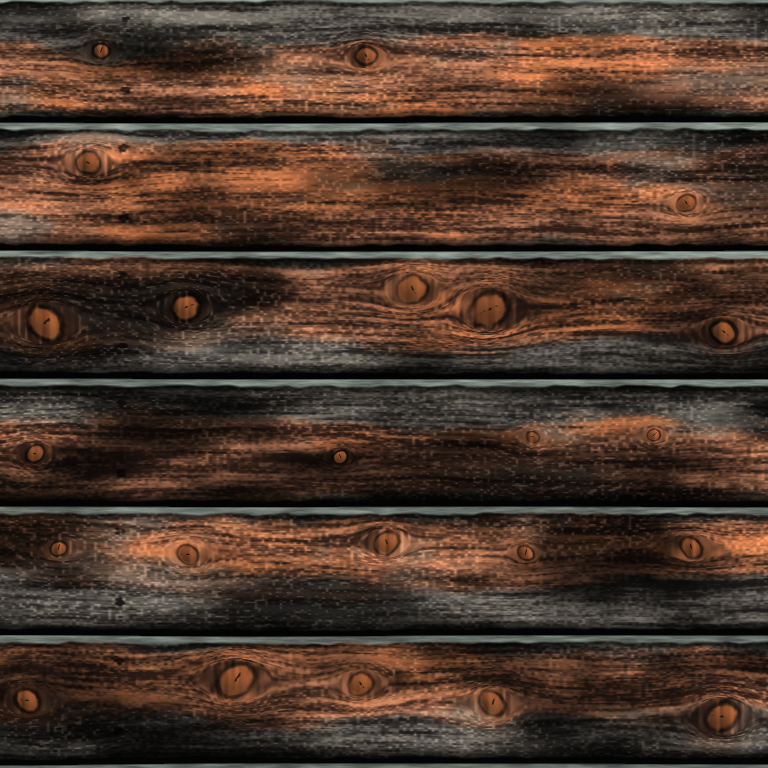
A three.js fragment shader for this texture:

```glsl
// Six weathered, charred horizontal wood boards with knots, nails and pale top edges.
varying vec2 vUv;

float hash(vec2 p) {
  vec3 q = fract(vec3(p.xyx) * 0.1031);
  q += dot(q, q.yzx + 33.33);
  return fract((q.x + q.y) * q.z);
}

float noise(vec2 p) {
  vec2 i = floor(p), f = fract(p);
  f = f * f * (3.0 - 2.0 * f);
  return mix(mix(hash(i), hash(i + vec2(1.0, 0.0)), f.x),
             mix(hash(i + vec2(0.0, 1.0)), hash(i + vec2(1.0, 1.0)), f.x), f.y);
}

float fbm(vec2 p) {
  float sum = 0.0, amp = 0.533;
  for (int i = 0; i < 4; i++) {
    sum += amp * noise(p);
    p = p * 2.03 + 19.7;
    amp *= 0.5;
  }
  return sum;
}

// Value for one board: upper three boards, then lower three
float byRow(float row, vec3 upper, vec3 lower) {
  vec3 v = row < 2.5 ? upper : lower;
  float k = mod(row, 3.0);
  return k < 0.5 ? v.x : (k < 1.5 ? v.y : v.z);
}

void main() {
  // Board coordinates: x in board heights, y from the top edge (0) to the gap (1)
  float down = 1.0078 - vUv.y + 0.003 * (noise(vec2(vUv.x * 3.0, vUv.y * 5.0)) - 0.5);
  float row = floor(down * 5.986);
  vec2 board = vec2(vUv.x * 5.986, fract(down * 5.986));
  vec2 seed = vec2(row * 17.3, row * 9.1);

  // Knots push the grain aside
  float grainY = board.y + 0.1 * (fbm(board * vec2(0.7, 1.2) + seed) - 0.5);
  float knot = 0.0, rim = 0.0, halo = 0.0, shade = 0.0, crack = 0.0;
  float knotSize = byRow(row, vec3(0.07, 0.075, 0.11), vec3(0.06, 0.07, 0.11));
  for (int i = 0; i < 5; i++) {
    vec2 id = vec2(float(i) + 3.0, row * 7.0 + 11.0);
    float present = step(byRow(row, vec3(0.5, 0.5, 0.1), vec3(0.4, 0.15, 0.05)), hash(id + 41.0));
    float radius = knotSize * (0.7 + 0.55 * hash(id + 5.0));
    vec2 d = board - vec2((float(i) + 0.15 + 0.7 * hash(id)) * 1.2, 0.28 + 0.36 * hash(id + 23.0));
    float r2 = dot(d * vec2(0.65, 1.0), d * vec2(0.65, 1.0));
    float push = radius * radius * 1.5;
    grainY -= present * d.y * push / max(r2, push) * exp(-r2 * 5.0);
    d.y += d.x * 0.5 * (hash(id + 9.0) - 0.5);
    float r = length(d * vec2(0.9, 1.0)) / radius + 0.35 * (fbm(d * 14.0 + id) - 0.5);
    knot = max(knot, present * (1.0 - smoothstep(0.7, 0.95, r)));
    rim = max(rim, present * exp(-pow((r - 1.0) * 6.0, 2.0)) * (0.5 + noise(d * 15.0 + id)));
    halo = max(halo, present * exp(-r * r * 0.3));
    shade += present * (d.x - d.y) / radius * exp(-r * r);
    float turn = hash(id + 71.0) * 3.14;
    float across = abs(dot(d, vec2(cos(turn), sin(turn)))) / radius;
    crack = max(crack, present * (1.0 - smoothstep(0.02, 0.16, across + 0.2 * noise(d * 40.0)))
                       * (1.0 - smoothstep(0.4, 0.8, r)));
  }

  // Long grain, fine fibres and speckled wear
  float broad = fbm(vec2(board.x * 0.6, grainY * 11.0) + seed);
  float fibre = fbm(vec2(board.x * 2.2, grainY * 38.0) + seed);
  float fleck = noise(vec2(board.x * 36.0, grainY * 62.0) + seed);
  float blotch = fbm(board * vec2(0.9, 2.4) + seed + 31.0);
  float tone = broad * 0.4 + fibre * 0.42 + fleck * 0.18;
  tone = smoothstep(0.27, 0.73, tone + 0.3 * (blotch - 0.5));

  // Charred bands along the upper or lower part of each board
  float band = grainY + 0.4 * (fbm(vec2(board.x * 1.1, grainY * 5.0) + seed + 53.0) - 0.5);
  float topChar = byRow(row, vec3(0.38, 0.17, 0.04), vec3(0.37, 0.04, 0.13));
  float lowChar = byRow(row, vec3(0.95, 1.0, 0.66), vec3(0.97, 0.58, 0.68));
  float charred = max(1.0 - smoothstep(topChar - 0.07, topChar + 0.07, band),
                      smoothstep(lowChar - 0.07, lowChar + 0.07, band));
  charred = max(charred, 0.7 * smoothstep(0.58, 0.76, blotch)) * (1.0 - 0.7 * halo);

  vec3 brown = mix(vec3(0.12, 0.075, 0.058), vec3(0.53, 0.35, 0.255), tone);
  float warm = smoothstep(0.46, 0.68, fbm(board * vec2(0.7, 2.0) + seed + 77.0));
  brown = mix(brown, vec3(0.66, 0.36, 0.19), 0.6 * tone * max(warm, halo));
  vec3 charcoal = mix(vec3(0.075, 0.068, 0.064), vec3(0.33, 0.315, 0.29), tone);
  vec3 color = mix(brown, charcoal, charred);
  // Broad light and soot, then pale dust
  float soot = fbm(board * vec2(0.8, 2.2) + seed + 97.0);
  color *= mix(0.4, 1.55, smoothstep(0.28, 0.68, soot));
  color += vec3(0.13, 0.11, 0.095) * smoothstep(0.6, 1.0, fleck) * smoothstep(0.35, 0.65, blotch);

  // Knot faces with cracks and uneven dark rims
  vec3 knotColor = vec3(0.6, 0.34, 0.19) * (0.65 + 0.35 * fleck + 0.35 * shade);
  color = mix(color, knotColor, knot * 0.9);
  color *= (1.0 - 0.6 * min(rim, 1.0)) * (1.0 - 0.7 * crack);

  // Two nail heads in a column on each board
  for (int i = 0; i < 2; i++) {
    vec2 d = board - vec2(0.98 - 0.012 * row, 0.2 + 0.54 * float(i));
    float r = length(d * vec2(0.85, 1.0)) + 0.03 * (fleck - 0.5);
    color *= 1.0 - 0.65 * (1.0 - smoothstep(0.015, 0.042, r));
  }

  // Pale bevel on top, shaded lower edge and black gap
  float edge = board.y + 0.02 * (noise(vec2(board.x * 9.0, row)) - 0.5);
  float wear = fbm(vec2(board.x * 5.0, board.y * 40.0) + seed);
  vec3 bevel = vec3(0.5, 0.54, 0.51) * (0.55 + 0.8 * wear) * (1.0 - 0.05 * max(row - 2.0, 0.0));
  color *= 1.0 - 0.5 * exp(-pow((edge - 0.075) * 45.0, 2.0));
  color = mix(bevel, color, smoothstep(0.045, 0.07, edge));
  color *= 1.0 - 0.6 * smoothstep(0.86, 0.95, edge);
  color = mix(color, vec3(0.012, 0.01, 0.01), smoothstep(0.94, 0.965, edge));
  color *= smoothstep(-0.006, 0.014, board.y);
  gl_FragColor = vec4(color, 1.0);
}
```
